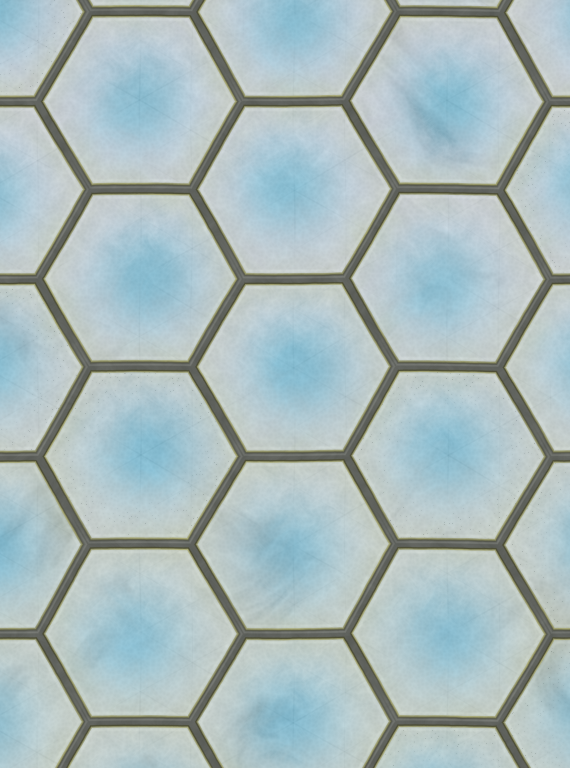
Reproduce this pattern procedurally as a WebGL 2 fragment shader.

```glsl
#version 300 es
precision highp float;
// Pale hexagonal tiles with soft blue centres, grey grout and thin olive rims.

uniform vec2 u_resolution;
out vec4 fragColor;

const float PITCH = 0.2311; // distance between tile rows, in canvas heights
const vec2 LATTICE = vec2(1.7320508, 1.0);

vec2 hash2(vec2 p) {
    vec2 h = vec2(dot(p, vec2(127.1, 311.7)), dot(p, vec2(269.5, 183.3)));
    return fract(sin(h) * 43758.55);
}

// Layered, rotated sines: cloudy value around -1..1
float clouds(vec2 p) {
    float sum = 0.0, amp = 0.5;
    for (int i = 0; i < 5; i++) {
        p += 0.6 * sin(p.yx * 1.3 + float(i));
        sum += amp * sin(p.x) * sin(p.y + 1.7);
        p = mat2(0.8, 0.6, -0.6, 0.8) * p * 1.9;
        amp *= 0.62;
    }
    return sum;
}

// Distance to the nearest scattered point
float cellular(vec2 p) {
    vec2 cell = floor(p);
    float nearest = 2.0;
    for (int y = -1; y <= 1; y++)
        for (int x = -1; x <= 1; x++) {
            vec2 c = cell + vec2(x, y);
            nearest = min(nearest, length(c + hash2(c) - p));
        }
    return nearest;
}

// Offset from the centre of the nearest flat-topped hexagon
vec2 hexLocal(vec2 p) {
    vec2 a = p - LATTICE * floor(p / LATTICE + 0.5);
    vec2 b = p - LATTICE * (floor(p / LATTICE) + 0.5);
    return dot(a, a) < dot(b, b) ? a : b;
}

float stroke(float dist, float halfWidth, float aa) {
    return 1.0 - smoothstep(halfWidth - aa, halfWidth + aa, abs(dist));
}

// Faint creases parallel to three axes of the hexagon
float creases(vec2 q, float aa) {
    float lines = 0.0;
    for (int i = 0; i < 3; i++) {
        float angle = float(i) * 1.0471976;
        float d = dot(q, vec2(cos(angle), sin(angle)));
        lines += stroke(d, 0.004, aa) + 0.7 * stroke(abs(d) - 0.289, 0.003, aa);
    }
    return lines;
}

void main() {
    vec2 uv = gl_FragCoord.xy / u_resolution.y;
    vec2 p = (uv - vec2(0.3828, 0.522)) / PITCH;
    float aa = 0.8 / (u_resolution.y * PITCH);

    // Slightly uneven hexagon edges
    p += 0.005 * sin(p.yx * vec2(5.3, 4.1) + vec2(0.4, 2.0));
    vec2 q = hexLocal(p);
    vec2 id = floor((p - q) * 2.0 / LATTICE + 0.5);
    vec2 rnd = hash2(id + 7.0);
    vec2 aq = abs(q);
    float edge = 0.5 - max(aq.y, dot(aq, vec2(0.8660254, 0.5)));

    // Tile glaze: cool white, warm towards the rim and the canvas bottom
    float mottle = clouds(p * 5.0 + rnd * 9.0);
    float fine = clouds(p * 23.0 + 4.0);
    float grain = cellular(p * 42.0);
    vec3 color = mix(vec3(0.80, 0.83, 0.82), vec3(0.82, 0.83, 0.86), smoothstep(0.1, 0.9, uv.y));
    float warm = smoothstep(0.24, 0.02, edge) * (0.5 + 0.45 * mottle);
    color = mix(color, vec3(0.75, 0.77, 0.71), clamp(warm, 0.0, 0.8));

    // Blue bloom, drifting a little from tile to tile
    vec2 bloom = q - (rnd - 0.5) * 0.09 + 0.025 * vec2(mottle, fine);
    float blue = exp(-dot(bloom, bloom) * 11.5) * (0.88 + 0.2 * rnd.x + 0.15 * mottle);
    color = mix(color, vec3(0.53, 0.74, 0.82), clamp(blue, 0.0, 1.0));

    // Smudges, grain and creases
    float smudge = smoothstep(0.25, 0.9, clouds(p * 3.1 + rnd.yx * 5.0 + 11.0));
    color -= 0.09 * smudge * (0.7 + 0.6 * fine);
    color += 0.022 * fine + 0.018 * mottle + 0.03 * (grain - 0.5);
    float wear = 0.55 + 0.45 * sin(p.x * 7.0 + sin(p.y * 9.0));
    color -= 0.024 * creases(q, aa) * wear;
    color -= 0.10 * stroke(grain, 0.05, 0.04) * step(0.72, rnd.y) * smoothstep(0.3, 0.05, edge);

    // Pale bevel, olive rim, dark seam and grey grout
    float grout = 0.023 + 0.003 * (rnd.x - 0.5) + 0.0015 * fine;
    color += 0.03 * stroke(edge - grout - 0.024, 0.007, 0.007);
    vec3 olive = mix(vec3(0.54, 0.55, 0.42), vec3(0.68, 0.68, 0.46), 0.5 + 0.5 * mottle);
    color = mix(color, olive, 1.0 - smoothstep(grout + 0.011 - aa, grout + 0.011 + aa, edge));
    float side = dot(q, vec2(0.5, -0.86));
    vec3 grey = vec3(0.37, 0.38, 0.36) + 0.03 * fine;
    grey += 0.08 * smoothstep(0.0, 0.4, side) * stroke(edge - 0.009, 0.005, 0.005);
    color = mix(color, grey, 1.0 - smoothstep(grout - aa, grout + aa, edge));
    float seam = stroke(edge - grout, 0.004, aa) * (0.45 + 0.4 * smoothstep(0.2, -0.2, side));
    color = mix(color, vec3(0.27, 0.27, 0.17), seam);

    fragColor = vec4(clamp(color, 0.0, 1.0), 1.0);
}
```
